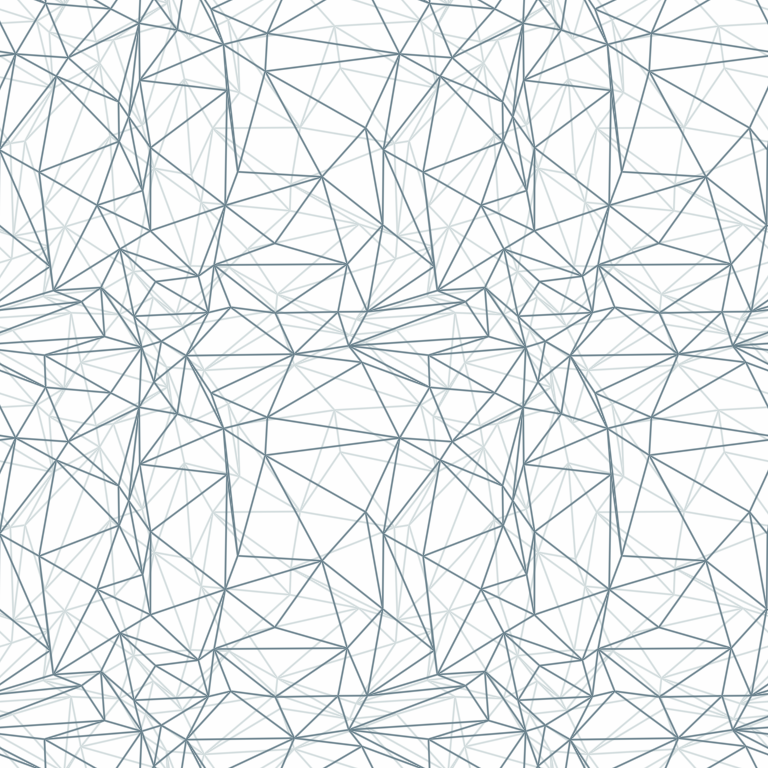
Write a three.js fragment shader that draws this pattern.

```glsl
// Two see-through nets of thin straight lines, a slate one over a pale one.
// Each net joins scattered points of a tilted, wrapping lattice into triangles;
// a slow warp crowds the points, and strong ones attract the diagonals as hubs.
varying vec2 vUv;

// Random point offset (xy) and hub strength (z) of a wrapped cell
vec3 hash3(vec2 cell, float seed) {
  vec3 q = fract(vec3(cell.xyx) * vec3(0.1031, 0.1030, 0.0973) + seed * 0.137);
  q += dot(q, q.yxz + 33.33);
  return fract((q.xxy + q.yzz) * q.zyx);
}

// Lattice to tile space, scaled up by the number of cells in a tile
vec2 untilt(vec2 g, vec2 tilt) {
  return vec2(dot(tilt, g), tilt.x * g.y - tilt.y * g.x);
}

// Point in tile space and hub strength; cells a whole tile apart share a key
vec3 node(vec2 cell, vec2 tilt, float seed) {
  float count = dot(tilt, tilt);
  vec2 key = floor(mod(untilt(cell, tilt) + 0.5, count));
  vec3 h = hash3(key, seed);
  vec2 crowded = mix(h.xy, smoothstep(0.0, 1.0, h.xy), 0.6);
  vec2 t = untilt(cell + 0.04 + 0.92 * crowded, tilt) / count;

  // Slow periodic warp: dense clusters and open areas
  vec2 warp = 0.06 * sin(6.2831853 * t + vec2(0.8, 2.1));
  warp += 0.022 * sin(12.5663706 * (t + t.yx * vec2(1.0, -1.0)) + vec2(3.7, 1.3));
  return vec3(t + warp, h.z);
}

float segment(vec2 p, vec2 a, vec2 b) {
  vec2 ab = b - a;
  vec2 ap = p - a;
  return length(ap - ab * clamp(dot(ap, ab) / dot(ab, ab), 0.0, 1.0));
}

float side(vec2 a, vec2 b, vec2 p) {
  vec2 ab = b - a;
  vec2 ap = p - a;
  return ab.x * ap.y - ab.y * ap.x;
}

// True if b and d lie on opposite sides of the line from a to c
bool splits(vec2 a, vec2 c, vec2 b, vec2 d) {
  return side(a, c, b) * side(a, c, d) < 0.0;
}

// Distance to the nearest line of a net, in canvas units
float net(vec2 uv, vec2 tilt, float seed) {
  vec2 p = uv * 2.0; // two tiles each way
  vec2 base = floor(vec2(tilt.x * p.x - tilt.y * p.y, dot(tilt.yx, p)));
  float dist = 9.0;

  for (int j = -2; j <= 1; j++) {
    for (int i = -2; i <= 1; i++) {
      vec2 cell = base + vec2(float(i), float(j));
      vec3 a = node(cell, tilt, seed);
      vec3 b = node(cell + vec2(1.0, 0.0), tilt, seed);
      vec3 c = node(cell + vec2(1.0, 1.0), tilt, seed);
      vec3 d = node(cell + vec2(0.0, 1.0), tilt, seed);

      // Two sides of the quad; its neighbours own the others
      dist = min(dist, segment(p, a.xy, b.xy));
      dist = min(dist, segment(p, a.xy, d.xy));

      // The diagonal must stay inside, then prefers the stronger hub
      bool useAC = max(a.z, c.z) > max(b.z, d.z);
      if (!splits(a.xy, c.xy, b.xy, d.xy)) useAC = false;
      else if (!splits(b.xy, d.xy, a.xy, c.xy)) useAC = true;
      dist = min(dist, useAC ? segment(p, a.xy, c.xy) : segment(p, b.xy, d.xy));
    }
  }
  return dist * 0.5;
}

// Soft-edged thin stroke
float stroke(float dist) {
  return 1.0 - smoothstep(0.0, 0.0023, dist);
}

void main() {
  vec3 paper = vec3(0.995);
  vec3 mist = vec3(0.82, 0.86, 0.865);
  vec3 slate = vec3(0.41, 0.505, 0.55);

  vec3 color = mix(paper, mist, stroke(net(vUv, vec2(3.0, 7.0), 5.0)));
  color = mix(color, slate, stroke(net(vUv, vec2(6.0, 4.0), 2.0)));
  gl_FragColor = vec4(color, 1.0);
}
```
